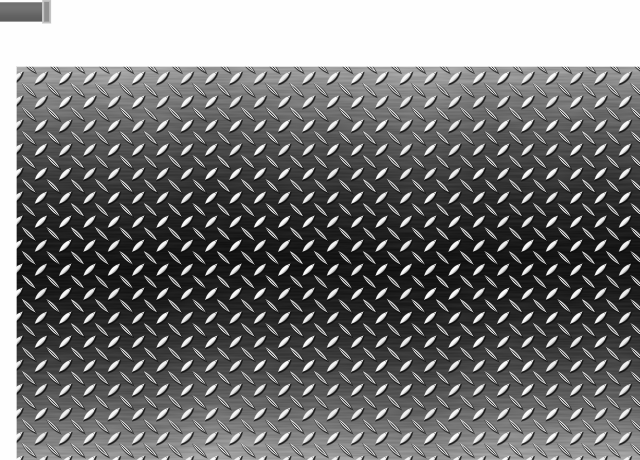
This texture is drawn by a Shadertoy shader. Its source:

```glsl
// Brushed steel tread plate on a white page, with a small grey bar in the corner.
// Two interleaved lattices of pointed lugs, leaning opposite ways, are folded
// from one cell each; stretched cellular noise gives the brushed grain.

const vec2 PITCH = vec2(0.0529, 0.0522);        // lug spacing, canvas heights
const vec2 LATTICE_ORIGIN = vec2(0.0888, 0.5181);
const vec2 PLATE_CORNER = vec2(0.0362, 0.855);  // left and top edges
const vec3 WHITE = vec3(0.995);
const vec3 SHADOW = vec3(0.045);

float hash(vec2 p) {
    return fract(sin(dot(p, vec2(127.1, 311.7))) * 43758.5);
}

// Distance to the nearest jittered point
float cellular(vec2 p) {
    vec2 id = floor(p), f = fract(p);
    float nearest = 2.0;
    for (int j = -1; j <= 1; j++)
        for (int i = -1; i <= 1; i++) {
            vec2 cell = vec2(i, j);
            vec2 seed = id + cell;
            vec2 point = cell + vec2(hash(seed), hash(seed + 37.0));
            nearest = min(nearest, length(point - f));
        }
    return nearest;
}

// Coverage of a shape from its signed distance
float cover(float d, float blur) {
    return 1.0 - smoothstep(-blur, blur, d);
}

// Lens with pointed ends along x
float lens(vec2 p, float halfLength, float halfWidth) {
    float r = (halfLength * halfLength + halfWidth * halfWidth) / (2.0 * halfWidth);
    return length(vec2(p.x, abs(p.y) + r - halfWidth)) - r;
}

float box(vec2 p, vec2 low, vec2 high) {
    vec2 d = abs(p - 0.5 * (low + high)) - 0.5 * (high - low);
    return max(d.x, d.y);
}

// Coordinates along and across a diagonal; lean is +1 rising, -1 falling
vec2 alongDiagonal(vec2 p, float lean) {
    vec2 axis = vec2(1.0, lean) * 0.70711;
    return vec2(dot(p, axis), dot(p, vec2(-axis.y, axis.x) * lean));
}

vec3 brushedSteel(vec2 p) {
    float wave = 0.012 * sin(p.x * 9.0) + 0.006 * sin(p.x * 21.0 + 1.3);
    float t = abs(p.y - 0.424 + wave);
    float tone = 0.08 + 0.35 * t + 2.2 * t * t;
    float grain = cellular(p * vec2(9.0, 170.0)) - 0.45;
    return vec3(tone + grain * (0.05 + 0.1 * tone));
}

// One lattice of lugs laid over the base colour
vec3 addLugs(vec3 base, vec2 p, vec2 origin, float lean, vec2 size, float aa) {
    vec2 g = (p - origin) / PITCH;
    vec2 id = floor(g + 0.5);
    vec2 local = (g - id) * PITCH;
    vec2 q = alongDiagonal(local, lean);
    vec2 s = alongDiagonal(local - vec2(0.0014, -0.0022), lean);

    // Dark rim and cast shadow
    float shade = cover(lens(s, size.x, size.y) - 0.0012, aa * 1.2);
    vec3 col = mix(base, SHADOW, 0.85 * shade);

    // Polished body, greyer along the lower flank
    float gloss = smoothstep(-size.y, 0.0, q.y);
    float lit = mix(0.68, 0.99, gloss) - 0.06 * hash(id);

    // Rising lugs carry a notch near the tip, falling ones a dark crease
    float notch = cover(abs(q.x - 0.72 * size.x) - 0.0004, aa);
    float crease = cover(lens(q - vec2(0.0, 0.0005), size.x * 0.85, 0.0011), aa * 0.6);
    float mark = lean > 0.0 ? 0.5 * notch : 0.8 * crease;
    vec3 body = mix(vec3(lit), SHADOW, mark);
    return mix(col, body, cover(lens(q, size.x, size.y), aa));
}

// Small bar with a bevelled end cap
vec3 addBar(vec3 base, vec2 p, float aa) {
    float tone = 0.41 + 0.04 * sin(p.y * 110.0);
    vec3 col = mix(base, vec3(tone), cover(box(p, vec2(-0.1, 0.953), vec2(0.092, 0.995)), aa));
    float cap = box(p, vec2(0.092, 0.949), vec2(0.111, 1.0));
    col = mix(col, vec3(0.76), cover(cap, aa));
    return mix(col, vec3(0.57), cover(cap + 0.004, aa));
}

void mainImage(out vec4 fragColor, in vec2 fragCoord) {
    vec2 p = fragCoord / iResolution.y;
    float aa = 0.7 / iResolution.y;

    vec3 plate = brushedSteel(p);
    plate = addLugs(plate, p, LATTICE_ORIGIN, 1.0, vec2(0.0181, 0.0051), aa);
    plate = addLugs(plate, p, LATTICE_ORIGIN + 0.5 * PITCH, -1.0, vec2(0.0195, 0.0037), aa);

    float onPlate = cover(max(PLATE_CORNER.x - p.x, p.y - PLATE_CORNER.y), aa);
    vec3 col = mix(addBar(WHITE, p, aa), plate, onPlate);
    fragColor = vec4(clamp(col, 0.0, 1.0), 1.0);
}
```
